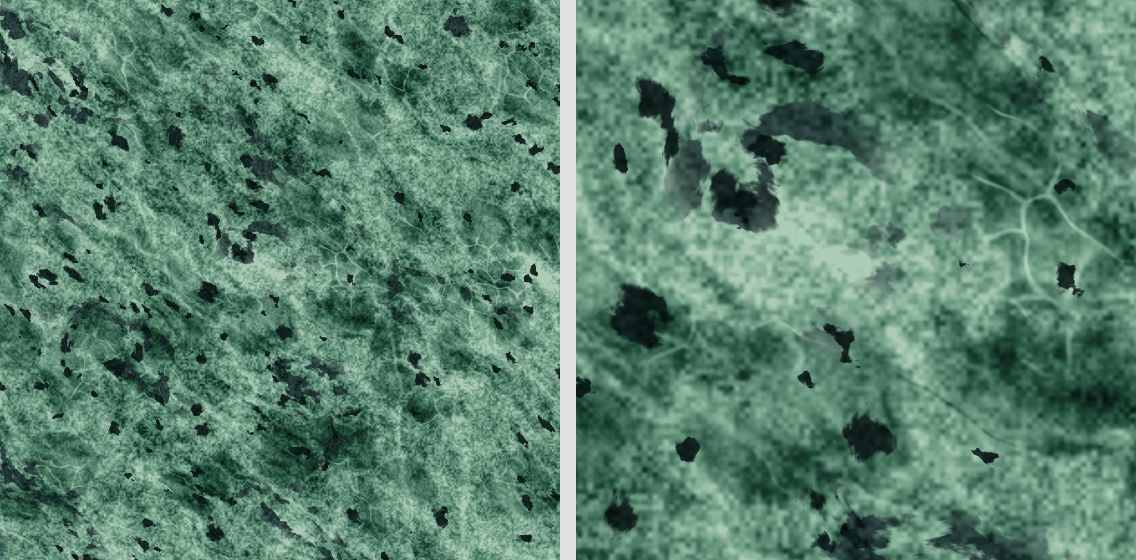
Left, the full canvas; right, a detail of the centre.
Write a Shadertoy shader that draws this texture.

```glsl
// Green serpentine marble: mottled grainy stone sheared along a falling diagonal,
// with dark angular fragments, pale broken veins and ragged black inclusions.
// A tone built from warped noise and cell borders is looked up in a colour ramp.

const float SHEAR_ANGLE = -0.72;   // main direction of flow, radians
const float CROSS_ANGLE = -1.38;   // steeper second family of veins
const float WARP = 0.05;
const float BASE_TONE = 0.30;
const float PATCH_GAIN = 1.1;
const float STREAK_GAIN = 1.4;
const float RIPPLE_GAIN = 1.5;
const float FRAGMENT_DEPTH = 1.0;
const float FRAGMENT_SHARE = 0.30;
const float VEIN_GAIN = 1.2;
const float SEAM_DEPTH = 0.8;
const float GRAIN_GAIN = 1.05;
const vec3 INK = vec3(0.03, 0.08, 0.08);
const vec3 INK_DUST = vec3(0.09, 0.16, 0.17);

// Ramp colours and the tone at which each one sits
const vec3 STONE[7] = vec3[7](
    vec3(0.03, 0.08, 0.07), vec3(0.09, 0.23, 0.17), vec3(0.15, 0.33, 0.25),
    vec3(0.26, 0.44, 0.36), vec3(0.37, 0.55, 0.46), vec3(0.50, 0.67, 0.58),
    vec3(0.68, 0.80, 0.71));
const float STOP[7] = float[7](-2.8, -1.8, -1.2, -0.54, 0.23, 1.2, 2.6);

float hash(vec2 p) {
    vec3 q = fract(vec3(p.xyx) * 0.1031);
    q += dot(q, q.yzx + 33.33);
    return fract((q.x + q.y) * q.z);
}

vec2 hash2(vec2 p) { return vec2(hash(p), hash(p + 57.3)); }

// Value noise in -1..1
float noise(vec2 p) {
    vec2 i = floor(p), f = fract(p);
    f = f * f * (3.0 - 2.0 * f);
    float low = mix(hash(i), hash(i + vec2(1, 0)), f.x);
    float high = mix(hash(i + vec2(0, 1)), hash(i + vec2(1, 1)), f.x);
    return 2.0 * mix(low, high, f.y) - 1.0;
}

float fbm(vec2 p) {
    float sum = 0.0, amp = 0.5;
    for (int i = 0; i < 5; i++) {
        sum += amp * noise(p);
        p = mat2(1.6, 1.2, -1.2, 1.6) * p + 17.7;
        amp *= 0.5;
    }
    return sum;
}

vec2 turn(vec2 p, float a) {
    return vec2(cos(a) * p.x + sin(a) * p.y, cos(a) * p.y - sin(a) * p.x);
}

// Thin line along the zero contour of noise, broken up along its length
float vein(vec2 p, float width) {
    float n = noise(p) + 0.3 * noise(p * 2.7 + 5.0) + 0.08 * noise(p * 8.0 + 9.0);
    float presence = smoothstep(-0.35, 0.3, noise(p * 0.9 + 31.0));
    return presence * (1.0 - smoothstep(0.0, width, abs(n)));
}

// Cell pattern: x is the gap to the border, y a random value of the cell
vec2 cells(vec2 p) {
    vec2 home = floor(p);
    float first = 9.0, second = 9.0, id = 0.0;
    for (int k = 0; k < 9; k++) {
        vec2 c = home + vec2(k % 3 - 1, k / 3 - 1);
        float d = length(c + hash2(c) - p);
        if (d < first) { second = first; first = d; id = hash(c + 91.7); }
        else second = min(second, d);
    }
    return vec2(second - first, id);
}

// Scattered ragged blots, crowded where the low noise is high
float blots(vec2 p) {
    vec2 home = floor(p);
    float ragged = 0.45 * fbm(p * 3.2), cover = 0.0;
    for (int k = 0; k < 9; k++) {
        vec2 c = home + vec2(k % 3 - 1, k / 3 - 1);
        float share = 0.15 + 0.25 * noise(c * 0.19 + 4.0);
        float size = mix(0.12, 0.44, pow(hash(c + 23.1), 2.0));
        float d = length((p - c - hash2(c + 11.0)) * vec2(0.8, 1.2)) + ragged;
        float blot = 1.0 - smoothstep(size * 0.6, size * 1.15, d);
        cover = max(cover, blot * step(hash(c + 71.9), share));
    }
    return cover;
}

vec3 stoneColour(float tone) {
    vec3 colour = STONE[0];
    for (int i = 1; i < 7; i++)
        colour = mix(colour, STONE[i], clamp((tone - STOP[i - 1]) / (STOP[i] - STOP[i - 1]), 0.0, 1.0));
    return colour;
}

void mainImage(out vec4 fragColor, in vec2 fragCoord) {
    vec2 p = fragCoord / iResolution.y;
    vec2 bent = p + WARP * vec2(fbm(p * 5.0 + 3.0), fbm(p * 5.0 + 41.0));
    vec2 flow = turn(bent, SHEAR_ANGLE);
    vec2 cross = turn(bent, CROSS_ANGLE);

    // Mottled ground, sheared streaks and small ripples
    float tone = BASE_TONE + PATCH_GAIN * fbm(flow * vec2(5.0, 8.0) + 7.0);
    tone += STREAK_GAIN * fbm(flow * vec2(11.0, 30.0) + 19.0);
    tone += RIPPLE_GAIN * fbm(flow * vec2(36.0, 62.0) + 37.0);

    // Dark fragments crossed by fine pale cracks
    vec2 ragged = 0.005 * vec2(noise(p * 55.0), noise(p * 55.0 + 63.0));
    vec2 shard = cells((flow + ragged) * vec2(9.0, 14.0) + 3.0);
    float dark = step(1.0 - FRAGMENT_SHARE, shard.y) * smoothstep(0.02, 0.22, shard.x);
    float crack = 1.0 - smoothstep(0.0, 0.11, cells((flow + ragged) * vec2(17.0, 30.0)).x);
    crack *= smoothstep(-0.1, 0.4, noise(p * 13.0 + 8.0));
    tone += dark * (1.3 * crack - FRAGMENT_DEPTH) + 0.3 * crack;

    // Pale veins: long diagonal, finer diagonal, steep, hairlines and soft bands
    float veins = vein(flow * vec2(2.0, 6.0), 0.09) + 0.8 * vein(flow * vec2(4.5, 13.0) + 13.0, 0.12);
    veins += 0.9 * vein(cross * vec2(2.2, 6.5) + 29.0, 0.09);
    veins += 0.6 * vein(flow * vec2(9.0, 27.0) + 53.0, 0.2);
    veins += 0.35 * vein(flow * vec2(3.0, 9.0) + 47.0, 0.3);
    tone += VEIN_GAIN * min(veins, 1.5);
    tone -= SEAM_DEPTH * vein(flow * vec2(4.0, 12.0) + 71.0, 0.08);

    // Crystalline grain, weaker inside the fragments
    float grain = noise(p * 310.0) + 0.7 * noise(turn(p, 0.6) * 150.0);
    tone += GRAIN_GAIN * grain * (1.0 - 0.45 * dark);
    vec3 colour = stoneColour(tone);

    // Black inclusions: solid blots and dusty clouds
    float cloud = smoothstep(0.2, 0.42, fbm(flow * vec2(4.5, 7.0) + 83.0));
    float dust = cloud * smoothstep(0.04, 0.22, fbm(flow * vec2(42.0, 60.0) + 5.0));
    colour = mix(colour, INK_DUST * (1.0 + 0.4 * grain), 0.85 * dust);
    colour = mix(colour, INK * (1.0 + 0.4 * grain), 0.9 * blots(flow * vec2(29.0, 33.0)));
    fragColor = vec4(clamp(colour, 0.0, 1.0), 1.0);
}
```
